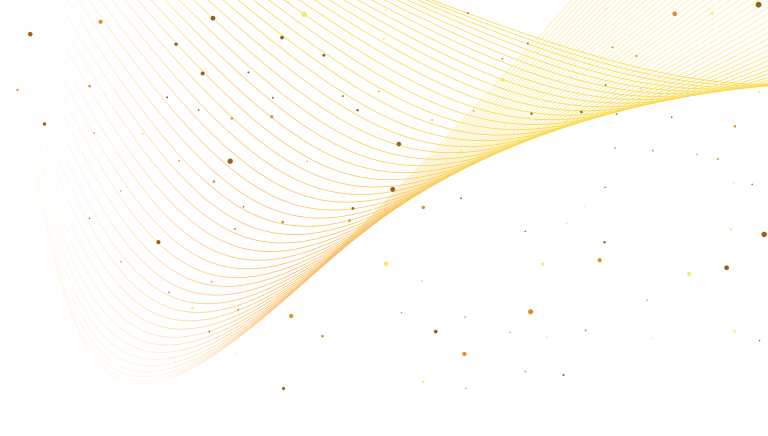
Write a WebGL 1 fragment shader that draws this background.

```glsl
precision highp float;
uniform vec2 u_resolution;

#define THREADS 50
#define THREAD_WIDTH 0.0021
#define THREAD_OPACITY 0.85
#define CELL 0.085
#define DOT_SHARE 0.62
#define DOT_MIN 0.0016
#define DOT_MAX 0.0066
#define AMBER vec3(0.98, 0.74, 0.40)
#define GOLD vec3(0.98, 0.85, 0.28)

float hash(vec2 p, float seed) {
    return fract(sin(dot(p, vec2(127.1, 311.7)) + seed * 74.7) * 4375.85);
}

// Thin antialiased line that keeps its weight below one pixel
float stroke(float dist, float width, float pixel) {
    float soft = max(width, pixel);
    return width / soft * (1.0 - smoothstep(0.0, soft, dist));
}

// One hyperbola hugging a falling and a rising line, t from 0 to 1
float thread(vec2 p, float t, float pixel) {
    float s = 1.0 - t;
    vec2 center = s * s * vec2(-0.023, -0.708)
                + 2.0 * s * t * vec2(0.508, 0.421)
                + t * t * vec2(1.766, 0.591);
    float fallAngle = mix(1.571, 0.422, t);
    float riseAngle = mix(0.876, 0.422, t);
    vec2 fallNormal = vec2(sin(fallAngle), cos(fallAngle));
    vec2 riseNormal = vec2(-sin(riseAngle), cos(riseAngle));
    float fall = dot(p - center, fallNormal);
    float rise = dot(p - center, riseNormal);
    vec2 slope = fall * riseNormal + rise * fallNormal;
    float bend = mix(0.0913, 0.0385, t);
    float dist = abs(fall * rise - bend) / max(length(slope), 0.0001);
    // The rising arm is paler, the mirrored branch is dropped
    float strength = mix(1.0, 0.5, smoothstep(0.3, 1.0, fall - rise));
    return step(0.0, fall) * strength * stroke(dist, THREAD_WIDTH, pixel);
}

// Combined coverage of all threads
float veil(vec2 p, float pixel) {
    float clear = 1.0;
    for (int i = 0; i < THREADS; i++) {
        float t = float(i) / float(THREADS - 1);
        clear *= 1.0 - THREAD_OPACITY * thread(p, t, pixel);
    }
    float fade = smoothstep(0.0, 0.65, p.x) * smoothstep(0.0, 0.35, p.y);
    return (1.0 - clear) * fade;
}

// Scattered confetti, one dot per cell: colour and coverage
vec4 confetti(vec2 p, float pixel) {
    vec2 cell = floor(p / CELL);
    vec2 jitter = vec2(hash(cell, 1.0), hash(cell, 2.0));
    vec2 spot = (cell + mix(vec2(0.12), vec2(0.88), jitter)) * CELL;
    float radius = mix(DOT_MIN, DOT_MAX, pow(hash(cell, 3.0), 3.0));
    float inside = step(0.62, spot.x + spot.y) * step(0.1, spot.y);
    float present = inside * step(hash(cell, 4.0), DOT_SHARE);
    float tone = hash(cell, 5.0);
    vec3 color = vec3(0.60, 0.38, 0.10);
    color = mix(color, vec3(0.90, 0.55, 0.15), step(0.45, tone));
    color = mix(color, vec3(0.98, 0.90, 0.38), step(0.72, tone));
    float dist = length(p - spot) - radius;
    return vec4(color, present * clamp(0.5 - dist / pixel, 0.0, 1.0));
}

void main() {
    vec2 p = gl_FragCoord.xy / u_resolution.y;
    float pixel = 1.0 / u_resolution.y;

    // Threads warm from amber below to gold at the upper right
    vec3 threadColor = mix(AMBER, GOLD, smoothstep(0.8, 1.5, p.x * 0.6 + p.y));
    vec3 color = mix(vec3(1.0), threadColor, veil(p, pixel));

    vec4 dots = confetti(p, pixel);
    color = mix(color, dots.rgb, dots.a);
    gl_FragColor = vec4(color, 1.0);
}
```
